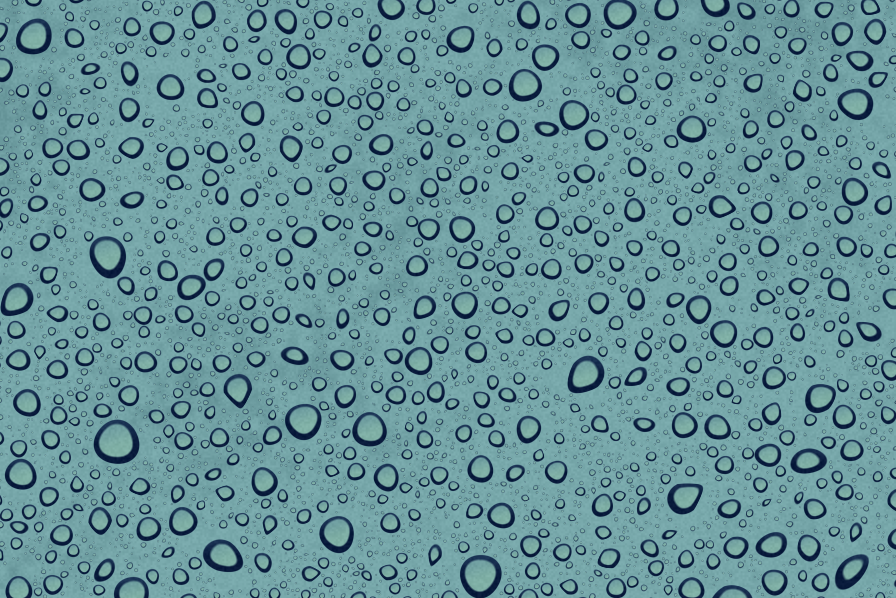
Write a WebGL 1 fragment shader that draws this texture.

```glsl
precision highp float;
// Water drops of many sizes scattered on a grey-teal sheet of glass.
uniform vec2 u_resolution;

const int LAYERS = 5;
const float TAU = 6.2832;
const vec3 GLASS = vec3(0.47, 0.66, 0.67);
const vec3 SHADE = vec3(0.37, 0.55, 0.57);
const vec3 LENS = vec3(0.50, 0.69, 0.65);
const vec3 FAINT_RIM = vec3(0.27, 0.40, 0.47);
const vec3 SLATE = vec3(0.14, 0.25, 0.38);
const vec3 NAVY = vec3(0.03, 0.10, 0.23);

vec3 hash3(vec2 cell, float seed) {
  vec3 q = fract(cell.xyx * vec3(0.1031, 0.1030, 0.0973) + seed * 0.137);
  q += dot(q, q.yxz + 33.33);
  return fract((q.xxy + q.yzz) * q.zyx);
}

float valueNoise(vec2 p, float seed) {
  vec2 i = floor(p), f = fract(p);
  f = f * f * (3.0 - 2.0 * f);
  float low = mix(hash3(i, seed).x, hash3(i + vec2(1.0, 0.0), seed).x, f.x);
  float high = mix(hash3(i + vec2(0.0, 1.0), seed).x, hash3(i + 1.0, seed).x, f.x);
  return mix(low, high, f.y);
}

vec2 turn(vec2 p, float angle) {
  float c = cos(angle), s = sin(angle);
  return vec2(c * p.x - s * p.y, s * p.x + c * p.y);
}

// Cell size, smallest radius, largest radius, share of filled cells.
vec4 layerSpec(int i) {
  if (i == 0) return vec4(0.135, 0.024, 0.040, 0.55);
  if (i == 1) return vec4(0.070, 0.016, 0.024, 0.85);
  if (i == 2) return vec4(0.044, 0.009, 0.016, 0.90);
  if (i == 3) return vec4(0.021, 0.0035, 0.0075, 0.90);
  return vec4(0.011, 0.0016, 0.0036, 0.75);
}

float layerAngle(float seed) {
  return 0.4 + seed * 1.13;
}

// Centre and radius of the drop in a cell; the radius is negative if empty.
vec3 dropInCell(vec2 cell, vec4 spec, float seed) {
  vec3 h = hash3(cell, seed);
  vec3 g = hash3(cell, seed + 7.3);
  float radius = mix(spec.y, spec.z, g.x * g.x);
  vec2 jitter = (h.xy - 0.5) * (spec.x - 2.0 * radius);
  return vec3((cell + 0.5) * spec.x + jitter, g.y < spec.w ? radius : -1.0);
}

// Distance from p to the nearest drop of one layer.
float clearance(vec2 p, vec4 spec, float seed) {
  vec2 q = turn(p, layerAngle(seed));
  vec2 home = floor(q / spec.x);
  float nearest = 1.0;
  for (int y = -1; y <= 1; y++) {
    for (int x = -1; x <= 1; x++) {
      vec3 drop = dropInCell(home + vec2(float(x), float(y)), spec, seed);
      if (drop.z > 0.0) nearest = min(nearest, length(q - drop.xy) - drop.z);
    }
  }
  return nearest;
}

// Lays one lens with a dark rim, heavier below, over the base colour.
vec3 paintDrop(vec3 base, vec2 offset, float radius, vec3 shape, float pixel) {
  vec2 up = offset / radius;
  vec2 u = turn(up, shape.x * TAU);
  float squash = 1.0 - 0.16 * shape.y - 0.36 * pow(shape.z, 7.0);
  float taper = 0.55 * pow(shape.y, 4.0);
  u.y /= squash * (1.0 - taper * clamp(u.x, 0.0, 1.0));
  float around = atan(u.y, u.x + 0.0001);
  float wobble = 0.035 * (1.0 + sin(3.0 * around + shape.z * TAU));
  float depth = (1.0 - wobble - length(u)) * radius * squash;

  float rim = radius * (0.21 - 0.09 * up.y + 0.03 * sin(around + shape.y * TAU));
  float body = smoothstep(-0.7 * pixel, 0.7 * pixel, depth);
  float lens = smoothstep(rim - 0.5 * pixel, rim + 0.07 * radius + 0.5 * pixel, depth);

  vec3 rimColour = mix(NAVY, SLATE, smoothstep(-0.1, 0.9, up.y) * 0.7);
  rimColour = mix(FAINT_RIM, rimColour, smoothstep(0.002, 0.010, radius));
  float glow = smoothstep(-0.7, 0.5, 0.35 * up.x - up.y + 0.2);
  vec3 lensColour = mix(mix(SHADE, GLASS, 0.55), LENS, glow);
  return mix(base, mix(rimColour, lensColour, lens), body);
}

vec3 glassColour(vec2 p) {
  float cloud = valueNoise(p * 3.0, 21.0) * 0.6 + valueNoise(p * 45.0, 22.0) * 0.4;
  return mix(GLASS, SHADE, 0.75 * smoothstep(0.42, 0.95, cloud));
}

void main() {
  vec2 p = gl_FragCoord.xy / u_resolution.y;
  float pixel = 1.0 / u_resolution.y;
  vec3 colour = glassColour(p);

  // Each finer layer shrinks its drops to fit between the coarser ones.
  for (int i = 0; i < LAYERS; i++) {
    float seed = float(i);
    vec4 spec = layerSpec(i);
    vec2 q = turn(p, layerAngle(seed));
    vec2 cell = floor(q / spec.x);
    vec3 drop = dropInCell(cell, spec, seed);
    if (length(q - drop.xy) < drop.z + pixel) {
      vec2 centre = turn(drop.xy, -layerAngle(seed));
      float radius = drop.z;
      for (int j = 0; j < LAYERS; j++) {
        if (j < i) radius = min(radius, clearance(centre, layerSpec(j), float(j)) - 0.001);
      }
      vec3 shape = hash3(cell, seed + 3.7);
      if (radius > 0.5 * spec.y) colour = paintDrop(colour, p - centre, radius, shape, pixel);
    }
  }

  float grain = valueNoise(p * 300.0, 31.0) - 0.5;
  gl_FragColor = vec4(colour + 0.05 * grain, 1.0);
}
```
